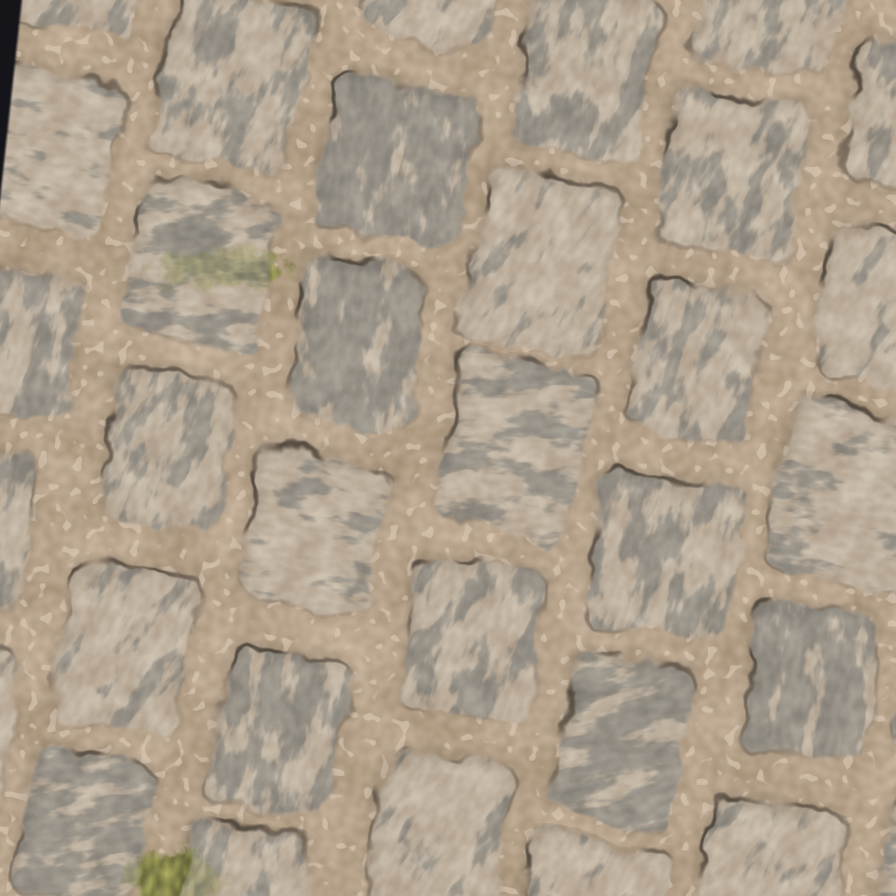
A Shadertoy shader for this texture:

```glsl
const vec2 PITCH = vec2(0.19, 0.215);
const vec3 SAND_DARK = vec3(0.64, 0.56, 0.46);
const vec3 SAND_PALE = vec3(0.78, 0.70, 0.61);
const vec3 SLATE_DARK = vec3(0.53, 0.51, 0.475);
const vec3 SLATE_PALE = vec3(0.66, 0.635, 0.59);
const vec3 CRUST_DARK = vec3(0.71, 0.64, 0.56);
const vec3 CRUST_PALE = vec3(0.82, 0.77, 0.70);
const vec3 SHADOW = vec3(0.25, 0.22, 0.19);
const vec3 MOSS = vec3(0.47, 0.49, 0.23);

vec2 hash2(vec2 p) {
    vec3 h = fract(p.xyx * vec3(0.1031, 0.1030, 0.0973));
    h += dot(h, h.yzx + 33.33);
    return fract((h.xx + h.yz) * h.zy);
}

mat2 rotation(float angle) {
    float c = cos(angle), s = sin(angle);
    return mat2(c, s, -s, c);
}

float cornerSlope(vec2 corner, vec2 offset) {
    float angle = 6.2832 * hash2(corner).x;
    return dot(vec2(cos(angle), sin(angle)), offset);
}

float gradientNoise(vec2 p) {
    vec2 i = floor(p), f = fract(p);
    vec2 u = f * f * f * (f * (f * 6.0 - 15.0) + 10.0);
    vec2 e = vec2(1.0, 0.0);
    float low = mix(cornerSlope(i, f), cornerSlope(i + e, f - e), u.x);
    float high = mix(cornerSlope(i + e.yx, f - e.yx), cornerSlope(i + 1.0, f - 1.0), u.x);
    return 1.4 * mix(low, high, u.y);
}

float fbm(vec2 p) {
    float sum = 0.0, weight = 0.55;
    for (int i = 0; i < 4; i++) {
        sum += weight * gradientNoise(p);
        p = rotation(0.6) * p * 2.03 + 17.3;
        weight *= 0.52;
    }
    return sum;
}

float roundedBox(vec2 p, vec2 halfSize, float radius) {
    vec2 d = abs(p) - halfSize + radius;
    return length(max(d, 0.0)) + min(max(d.x, d.y), 0.0) - radius;
}

// Sand with broad stains, fine grain and pale grit
vec3 sandColor(vec2 p) {
    float stain = 0.55 + 0.65 * fbm(p * 13.0) + 0.35 * gradientNoise(p * 85.0);
    vec3 color = mix(SAND_DARK, SAND_PALE, clamp(stain, 0.0, 1.1));
    float grit = smoothstep(0.32, 0.55, gradientNoise(p * 75.0 + 40.0));
    return mix(color, vec3(0.87, 0.80, 0.72), 0.6 * grit);
}

// Blue-grey slate partly covered by a streaked pale crust
vec3 stoneColor(vec2 p, vec2 seed) {
    float angle = seed.x < 0.6 ? 0.15 : 1.35;
    vec2 grain = rotation(angle + 0.5 * (seed.y - 0.5)) * p + seed * 9.0;
    float streak = fbm(grain * vec2(32.0, 13.0));
    float fine = gradientNoise(grain * vec2(120.0, 65.0));
    float bias = mix(-0.24, 0.30, seed.y);
    float crust = smoothstep(-0.13, 0.13, streak + 0.07 * fine + bias);
    float tone = clamp(0.5 + 0.8 * fbm(p * 28.0 + 7.0) + 0.35 * fine, 0.0, 1.0);
    vec3 slate = mix(SLATE_DARK, SLATE_PALE, tone);
    vec3 pale = mix(CRUST_DARK, CRUST_PALE, tone);
    return mix(slate, pale, 0.9 * crust);
}

float mossMask(vec2 uv, vec2 center, vec2 radius) {
    vec2 d = (uv - center) / radius;
    float ragged = 0.7 * fbm(uv * 45.0);
    return 1.0 - smoothstep(0.65, 1.1, length(d) + ragged);
}

void mainImage(out vec4 fragColor, in vec2 fragCoord) {
    vec2 uv = fragCoord / iResolution.y;
    vec2 p = rotation(0.19) * uv + vec2(0.012, 0.0);

    // Ragged outlines come from a gently warped plane
    vec2 warp = vec2(fbm(p * 14.0), fbm(p * 14.0 + 31.0));
    vec2 q = p + 0.016 * warp;

    // Staggered columns of uneven setts
    vec2 grid = q / PITCH;
    float column = floor(grid.x);
    grid.y += 0.8 * hash2(vec2(column, 5.0)).x;
    vec2 cell = floor(grid);
    vec2 seed = hash2(cell + 21.0);
    vec2 jitter = hash2(cell + 57.0) - 0.5;
    vec2 local = (fract(grid) - 0.5) * PITCH - 0.014 * jitter;
    local = rotation(0.16 * (seed.x - 0.5)) * local;
    local.x += 0.12 * jitter.y * local.y;
    vec2 halfSize = vec2(0.074, 0.089) + vec2(0.016, 0.018) * (hash2(cell + 83.0) - 0.5);
    float d = roundedBox(local, halfSize, 0.018);

    // Sand creeps over parts of each stone
    float cover = 0.005 * gradientNoise(p * 38.0);
    float stone = 1.0 - smoothstep(-0.004, 0.003, d + cover);
    vec3 color = mix(sandColor(p), stoneColor(p, seed), stone);

    // Broken dark seams, strongest on the left and upper sides
    float side = clamp(0.5 + 4.5 * (local.y - local.x), 0.15, 1.0);
    float broken = smoothstep(-0.12, 0.3, gradientNoise(p * 17.0 + 63.0));
    float seam = 1.0 - smoothstep(0.0005, 0.0045, abs(d + cover - 0.001));
    color = mix(color, SHADOW, 0.75 * seam * broken * side);
    float falloff = 1.0 - smoothstep(0.0, 0.016, abs(d));
    color *= 1.0 - 0.09 * falloff * side;

    // Moss tufts in the joints and the dark kerb at the edge
    float moss = max(mossMask(uv, vec2(0.245, 0.70), vec2(0.075, 0.026)),
                     mossMask(uv, vec2(0.195, 0.02), vec2(0.055, 0.035)));
    vec3 tuft = MOSS * (1.0 + 0.4 * gradientNoise(uv * vec2(110.0, 60.0)));
    color = mix(color, tuft, 0.8 * moss * (1.0 - 0.6 * stone));
    float kerb = 1.0 - smoothstep(-0.002, 0.003, uv.x + 0.11 * (1.0 - uv.y) - 0.024);
    color = mix(color, vec3(0.08, 0.08, 0.10), kerb);

    fragColor = vec4(color, 1.0);
}
```
